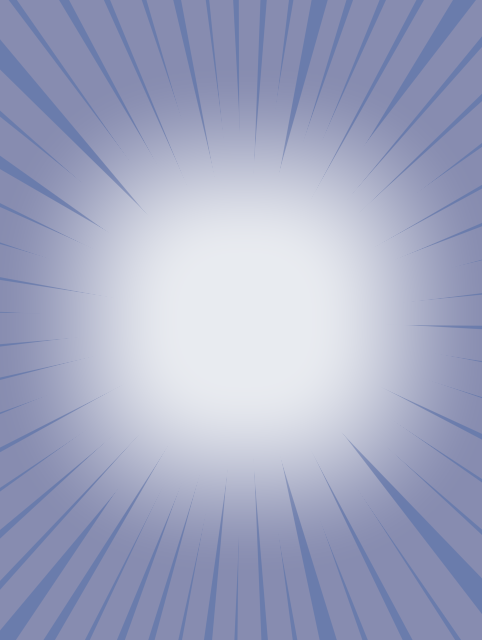
Give the GLSL for this background, as a WebGL 1 fragment shader.

```glsl
precision highp float;
// Pale rounded glow on a violet ground, ringed by blue spikes that widen outward.

uniform vec2 u_resolution;

const float SPIKES = 56.0;

// Coverage of a wedge that starts at tipRadius and opens along a bearing (clockwise from up).
float wedge(vec2 p, float bearing, float tipRadius, float slope, float blur) {
  vec2 dir = vec2(sin(bearing), cos(bearing));
  float along = dot(p, dir);
  float side = abs(p.x * dir.y - p.y * dir.x);
  return smoothstep(-blur, blur, slope * (along - tipRadius) - side);
}

// 1.0 on every spike whose index leaves the given remainder.
float every(float index, float period, float remainder) {
  return 1.0 - step(0.5, abs(mod(index, period) - remainder));
}

float spikeBurst(vec2 p, float blur) {
  float coverage = 0.0;
  for (float i = 0.0; i < SPIKES; i++) {
    float turn = 6.28319 * i / SPIKES;

    // Uneven spacing: crowded in some quarters, sparse in others
    float bearing = turn + 0.059 + 0.122 * cos(2.0 * turn - 4.94) - 0.028 * cos(turn);

    // Tips swing between long and short, with a slower beat on the lower right
    float offset = (i - 19.0) / 7.0;
    float beat = 22.0 * turn - 2.47 - 5.7 * exp(-offset * offset);
    float tipRadius = 0.31 + 0.055 * cos(beat);

    // A few broad spikes among the slender ones
    float broad = max(every(i, 14.0, 6.0), every(i, 22.0, 2.0));
    float slope = 0.021 + 0.005 * sin(i * 2.3) + 0.03 * broad;
    tipRadius -= 0.02 * broad;

    coverage = max(coverage, wedge(p, bearing, tipRadius, slope, blur));
  }
  return coverage;
}

void main() {
  // Height is one unit, origin at the centre of the burst
  vec2 p = (gl_FragCoord.xy - vec2(0.508, 0.5) * u_resolution) / u_resolution.y;
  float blur = 0.7 / u_resolution.y;

  // Slightly squared glow
  vec2 q = pow(abs(p) + 0.0001, vec2(2.5));
  float glowRadius = pow(q.x + q.y, 0.4);
  float glow = 1.0 - smoothstep(0.10, 0.40, glowRadius);
  vec3 color = mix(vec3(0.53, 0.55, 0.69), vec3(0.91, 0.92, 0.94), glow);

  // Spikes fade into the glow
  float strength = mix(0.45, 1.0, smoothstep(0.2, 0.4, length(p)));
  color = mix(color, vec3(0.415, 0.485, 0.675), spikeBurst(p, blur) * strength);

  gl_FragColor = vec4(color, 1.0);
}
```
